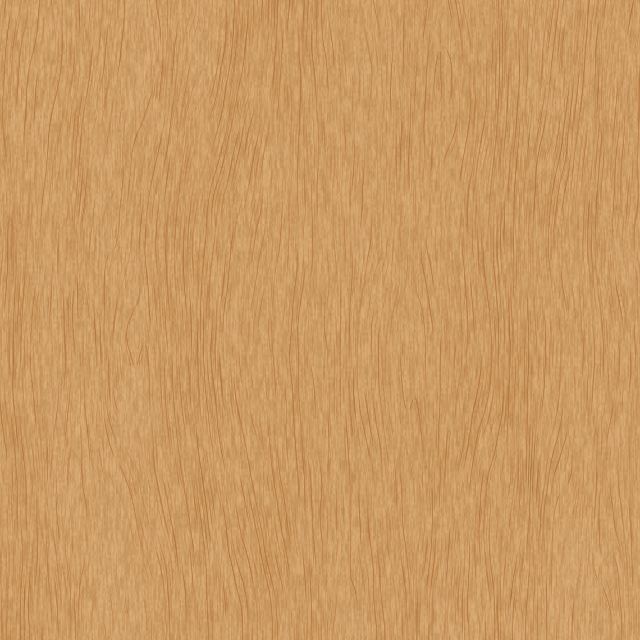
Write a Shadertoy shader that draws this texture.

```glsl
const vec3 LIGHT_WOOD = vec3(0.822, 0.640, 0.430);
const vec3 WARM_WOOD = vec3(0.792, 0.598, 0.380);
const vec3 RUST_LINE = vec3(0.700, 0.410, 0.180);
const vec3 UMBER_LINE = vec3(0.580, 0.400, 0.210);

const float RING_DENSITY = 115.0;            // growth lines per canvas height
const vec2 BROAD_SCALE = vec2(8.0, 1.9);     // large bends of the grain
const float BROAD_BEND = 11.0;
const vec2 SMALL_SCALE = vec2(21.0, 4.6);    // small bends and pointed arches
const float SMALL_BEND = 3.4;
const float LINE_WIDTH = 0.0015;
const float STRONG_LINE = 0.56;
const float FAINT_LINE = 0.30;
const vec2 FIBRE_SCALE = vec2(500.0, 55.0);
const vec2 GRAIN_SCALE = vec2(510.0, 230.0);
const float FIBRE_CONTRAST = 0.085;
const float GRAIN_CONTRAST = 0.055;
const float TONE_CONTRAST = 0.35;

float hash(vec2 p) {
    vec3 q = fract(p.xyx * 0.1031);
    q += dot(q, q.yzx + 33.33);
    return fract((q.x + q.y) * q.z);
}

float noise(vec2 p) {
    vec2 cell = floor(p);
    vec2 t = fract(p);
    t = t * t * t * (t * (t * 6.0 - 15.0) + 10.0);
    float low = mix(hash(cell), hash(cell + vec2(1.0, 0.0)), t.x);
    float high = mix(hash(cell + vec2(0.0, 1.0)), hash(cell + vec2(1.0)), t.x);
    return mix(low, high, t.y);
}

// Height field whose contours are the growth lines
float ringField(vec2 p) {
    return RING_DENSITY * p.x
        + BROAD_BEND * noise(p * BROAD_SCALE + 11.0)
        + SMALL_BEND * noise(p * SMALL_SCALE + 47.0)
        + 0.5 * noise(p * vec2(60.0, 16.0) + 83.0);
}

// Broken contour lines; x is coverage, y is a tint along the line
vec2 ringLines(float field, float slope, float y, float breaks, float seed) {
    float id = floor(field + 0.5);
    float dist = abs(field - id) / slope;
    float line = 1.0 - smoothstep(0.15 * LINE_WIDTH, LINE_WIDTH, dist);
    float lane = id * 7.0 + seed;
    float along = y * breaks + hash(vec2(lane, seed)) * 9.0;
    float segment = smoothstep(0.40, 0.85, noise(vec2(lane, along)));
    return vec2(line * segment, noise(vec2(lane + 3.0, y * 9.0)));
}

void mainImage(out vec4 fragColor, in vec2 fragCoord) {
    vec2 p = fragCoord / iResolution.y;

    // Field and its slope, so lines keep their width where they spread
    float e = 0.0006;
    float field = ringField(p);
    vec2 gradient = vec2(ringField(p + vec2(e, 0.0)), ringField(p + vec2(0.0, e))) - field;
    float slope = max(length(gradient) / e, 8.0);
    float upright = smoothstep(0.80, 0.96, abs(gradient.x) / (slope * e));

    // Ground tone, fibres and fine grain
    float tone = 0.5 + TONE_CONTRAST * (noise(p * vec2(7.0, 3.0) + 5.0)
        + noise(p * vec2(120.0, 16.0) + 29.0) - 1.0);
    vec3 color = mix(LIGHT_WOOD, WARM_WOOD, tone);
    float fibre = noise(p * FIBRE_SCALE + 61.0) - 0.5;
    float grain = noise(p * GRAIN_SCALE + 97.0) - 0.5;
    color += vec3(0.85, 1.0, 1.05) * (FIBRE_CONTRAST * fibre + GRAIN_CONTRAST * grain);

    // Short faint pores, then longer growth lines
    vec2 faint = ringLines(field * 1.7 + 0.37, slope * 1.7, p.y, 38.0, 131.0);
    vec2 strong = ringLines(field, slope, p.y, 13.0, 211.0);
    float crowding = smoothstep(110.0, 220.0, slope);
    vec3 lineColor = mix(RUST_LINE, UMBER_LINE, strong.y * (0.3 + 0.6 * crowding));
    color = mix(color, RUST_LINE, faint.x * FAINT_LINE * upright);
    color = mix(color, lineColor, strong.x * STRONG_LINE * upright);

    fragColor = vec4(color, 1.0);
}
```
